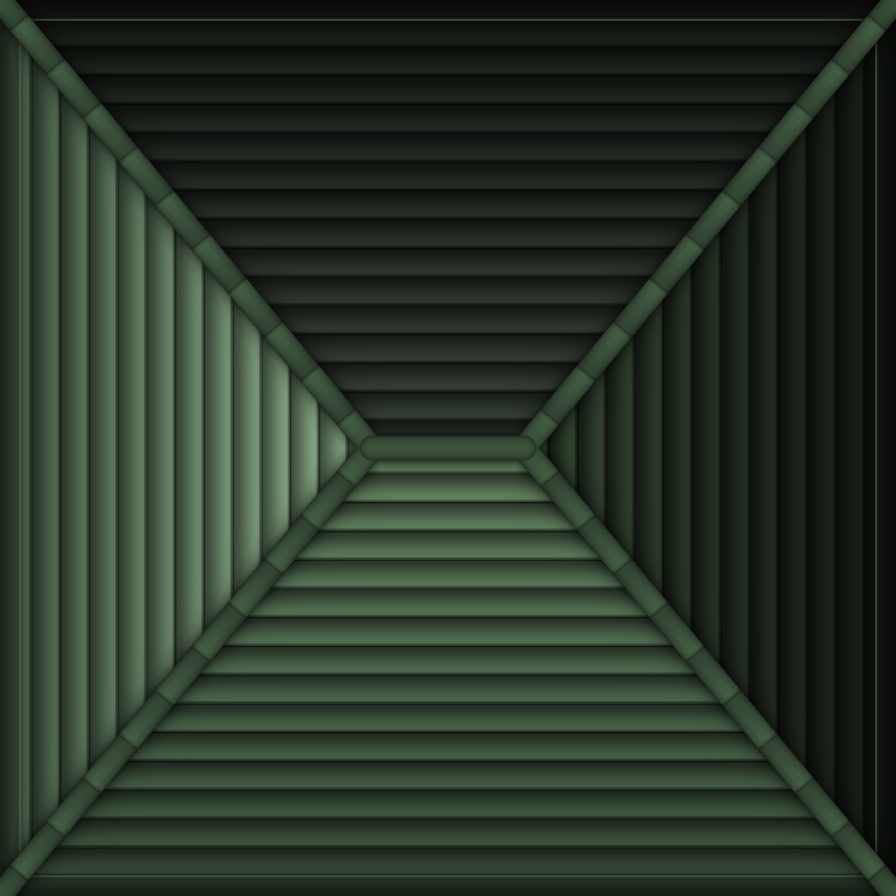
Reproduce this background procedurally as a Shadertoy shader.

```glsl
const float SLAT_PITCH = 0.0321;
const float RIDGE_HALF = 0.085;
const float TUBE_RADIUS = 0.0135;
const float TILE_LENGTH = 0.0635;
const float RIM_HALF = 0.478;

// x: distance to a segment, y: length travelled along it
vec2 segmentCoords(vec2 p, vec2 a, vec2 b) {
    vec2 axis = b - a;
    float along = clamp(dot(p - a, axis) / dot(axis, axis), 0.0, 1.0);
    return vec2(length(p - a - along * axis), along * length(axis));
}

float roundedBox(vec2 q, float halfSize, float radius) {
    vec2 d = q - halfSize + radius;
    return length(max(d, 0.0)) + min(max(d.x, d.y), 0.0) - radius;
}

// Overlapping board: shadow under the lip, then a rise to a bright edge
float slatShade(float position, float firstEdge, float shadowLevel) {
    float t = fract((position - firstEdge) / SLAT_PITCH);
    float shade = mix(shadowLevel, 1.0, smoothstep(-0.1, 0.9, t));
    float lip = smoothstep(0.87, 0.98, t) + 1.0 - smoothstep(0.0, 0.07, t);
    return shade * (1.0 - 0.5 * min(lip, 1.0));
}

// Colour of one roof plane, running from its eave to its ridge
vec3 slope(vec3 eave, vec3 ridge, float height, float shade) {
    return mix(eave, ridge, clamp(height, 0.0, 1.0)) * shade;
}

vec3 tubeColor(vec3 base, float dist, float tone) {
    float x = clamp(dist / TUBE_RADIUS, 0.0, 1.0);
    return base * tone * mix(0.45, 1.0, sqrt(1.0 - x * x));
}

void mainImage(out vec4 fragColor, in vec2 fragCoord) {
    vec2 p = fragCoord / iResolution.xy;
    p.y = 1.0 - p.y;
    vec2 c = p - 0.5;
    vec2 q = abs(c);
    float pixel = 1.0 / min(iResolution.x, iResolution.y);

    // Boards on the four planes, replaced by a plain band at the rim
    float rim = roundedBox(q, RIM_HALF, 0.012);
    float board = 1.0 - smoothstep(-pixel, pixel, max(q.x, q.y) - RIM_HALF);
    float band = mix(0.75, 0.4, smoothstep(RIM_HALF, 0.5, max(q.x, q.y)));
    float rise = 1.0 - 2.0 * q.y;
    float run = (0.5 - q.x) / (0.5 - RIDGE_HALF);

    vec3 north = slope(vec3(0.09, 0.11, 0.09), vec3(0.22, 0.26, 0.22), rise,
        mix(band, slatShade(p.y, 0.0521, 0.42), board));
    vec3 south = slope(vec3(0.21, 0.29, 0.21), vec3(0.40, 0.52, 0.39), rise,
        mix(band, slatShade(p.y, 0.5286, 0.42), board));
    vec3 west = slope(vec3(0.27, 0.36, 0.27), vec3(0.56, 0.69, 0.55), run,
        mix(band, slatShade(p.x, 0.0352, 0.48), board));
    vec3 east = slope(vec3(0.08, 0.10, 0.08), vec3(0.21, 0.29, 0.20), run,
        mix(band, slatShade(p.x, 0.6120, 0.38), board));

    vec3 endPlane = c.x < 0.0 ? west : east;
    vec3 longPlane = c.y < 0.0 ? north : south;
    float hipSide = q.x - RIDGE_HALF - 2.0 * (0.5 - RIDGE_HALF) * q.y;
    vec3 color = mix(longPlane, endPlane, smoothstep(-pixel, pixel, hipSide));

    // Fine bright outline of the gutter with a soft shadow
    color *= 1.0 - 0.25 * exp(-abs(rim) / 0.006);
    float outline = 1.0 - smoothstep(0.0006, 0.0006 + pixel, abs(rim));
    color = mix(color, vec3(0.32, 0.41, 0.32), outline * 0.65);

    // Contact shadow beside the caps
    vec2 ridgeEnd = vec2(RIDGE_HALF, 0.0);
    vec2 hip = segmentCoords(q, ridgeEnd, vec2(0.5));
    vec2 ridge = segmentCoords(q, vec2(0.0), ridgeEnd);
    float clearance = max(min(hip.x, ridge.x) - TUBE_RADIUS, 0.0);
    color *= 1.0 - 0.5 * exp(-clearance / 0.008);

    // Overlapping round tiles along the hips
    vec3 capGreen = vec3(0.25, 0.34, 0.25);
    float tile = fract(hip.y / TILE_LENGTH + 0.3);
    float joint = smoothstep(0.0, 0.06, tile) * (1.0 - smoothstep(0.94, 1.0, tile));
    float tone = mix(0.78, 1.08, tile) * mix(0.8, 1.0, joint);
    float hipMask = 1.0 - smoothstep(-pixel, pixel, hip.x - TUBE_RADIUS);
    color = mix(color, tubeColor(capGreen, hip.x, tone), hipMask);

    // Straight ridge cap with rounded ends
    float ridgeMask = 1.0 - smoothstep(-pixel, pixel, ridge.x - TUBE_RADIUS);
    color = mix(color, tubeColor(capGreen, ridge.x, 0.95), ridgeMask);

    fragColor = vec4(color, 1.0);
}
```
